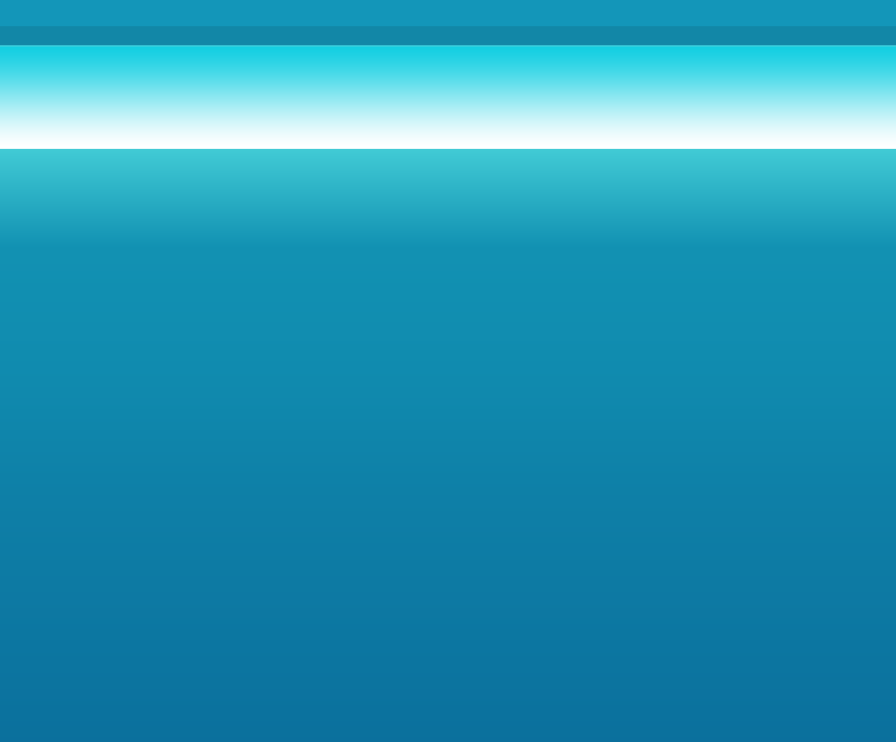
A WebGL 2 fragment shader for this background:

```glsl
#version 300 es
precision highp float;
// Teal backdrop: two header bars, a cyan to white glow band and a deepening blue gradient.
uniform vec2 u_resolution;
out vec4 fragColor;

// Antialiased step, one pixel wide, in canvas units.
float edge(float at, float depth) {
    float halfPixel = 0.5 / u_resolution.y;
    return smoothstep(at - halfPixel, at + halfPixel, depth);
}

// Linear progress from a to b, clamped to 0..1.
float ramp(float a, float b, float depth) {
    return clamp((depth - a) / (b - a), 0.0, 1.0);
}

void main() {
    // Depth runs from 0 at the top to 1 at the bottom.
    float depth = 1.0 - gl_FragCoord.y / u_resolution.y;

    // Header bars
    vec3 color = mix(vec3(0.075, 0.590, 0.725), vec3(0.070, 0.530, 0.655), edge(0.0354, depth));

    // Glow band, brightening downward to white
    float glow = mix(ramp(0.062, 0.198, depth), smoothstep(0.062, 0.195, depth), 0.5);
    vec3 band = mix(vec3(0.070, 0.810, 0.885), vec3(1.0), glow);
    color = mix(color, band, edge(0.0613, depth));

    // Thin highlight along the top of the band
    float line = 1.0 - smoothstep(0.0004, 0.0020, abs(depth - 0.0619));
    color = mix(color, vec3(0.33, 0.82, 0.87), 0.5 * line);

    // Deep water gradient
    vec3 water = mix(vec3(0.070, 0.570, 0.700), vec3(0.063, 0.545, 0.685), ramp(0.333, 0.5, depth));
    water = mix(water, vec3(0.055, 0.500, 0.655), ramp(0.5, 0.667, depth));
    water = mix(water, vec3(0.043, 0.440, 0.615), ramp(0.667, 1.0, depth));

    // Pale reflection fading into the water
    water = mix(vec3(0.255, 0.795, 0.835), water, ramp(0.2005, 0.333, depth));
    color = mix(color, water, edge(0.2005, depth));

    fragColor = vec4(color, 1.0);
}
```
